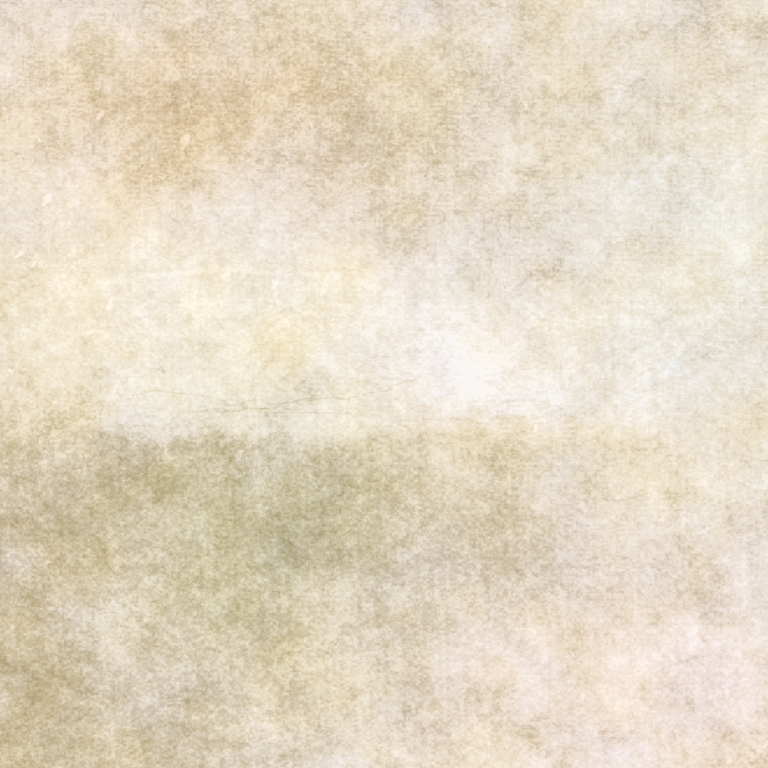
Reproduce this texture procedurally as a WebGL 1 fragment shader.

```glsl
precision highp float;
// Draws weathered cream parchment with a faint horizon, stains, cracks and fine cloth grain.
uniform vec2 u_resolution;

const vec3 UMBER = vec3(0.73, 0.665, 0.53);
const vec3 CREAM = vec3(0.904, 0.860, 0.780);
const vec3 IVORY = vec3(0.970, 0.946, 0.902);

float hash(vec2 p) {
  return fract(sin(dot(p, vec2(127.1, 311.7))) * 43758.5453);
}

float noise(vec2 p) {
  vec2 i = floor(p), f = fract(p);
  f = f * f * (3.0 - 2.0 * f);
  return mix(mix(hash(i), hash(i + vec2(1.0, 0.0)), f.x),
             mix(hash(i + vec2(0.0, 1.0)), hash(i + 1.0), f.x), f.y);
}

float fbm(vec2 p) {
  float sum = 0.0, amp = 0.5;
  for (int i = 0; i < 5; i++) {
    sum += amp * noise(p);
    p = mat2(1.6, 1.2, -1.2, 1.6) * p + 7.3;
    amp *= 0.56;
  }
  return sum / 1.07;
}

// Soft elliptical stain
float stain(vec2 p, vec2 center, vec2 radius) {
  vec2 d = (p - center) / radius;
  return exp(-dot(d, d));
}

// Thin elliptical arc, upper half only
float arc(vec2 p, vec2 center, vec2 radius, float width) {
  float d = abs(length((p - center) / radius) - 1.0) * radius.y;
  return smoothstep(width, 0.0, d) * smoothstep(0.06, 0.15, p.y - center.y);
}

// Broken, mostly horizontal hairlines
float cracks(vec2 p, vec2 scale, float width) {
  float ridge = abs(fbm(p * scale) - 0.5);
  return smoothstep(width, 0.0, ridge) * smoothstep(0.3, 0.65, noise(p * scale * 1.3 + 19.0));
}

// Small pale chips, denser at the upper left
float flakes(vec2 p) {
  float sum = 0.0;
  for (int i = 0; i < 22; i++) {
    float k = float(i);
    vec2 r = vec2(hash(vec2(k, 3.1)), hash(vec2(k, 8.7)));
    vec2 d = p - vec2(r.x * r.x * 0.75, 1.0 - r.y * 0.62);
    float a = 0.3 + r.x * 1.2;
    d = mat2(cos(a), -sin(a), sin(a), cos(a)) * d;
    d += 0.008 * (noise(p * 110.0 + k) - 0.5);
    float size = mix(0.004, 0.012, hash(vec2(k, 5.3)));
    sum += smoothstep(1.1, 0.5, length(d / vec2(size, size * 0.42)));
  }
  return min(sum, 1.0);
}

// Broad light and dark areas
float regions(vec2 p) {
  float v = 0.60;
  v += 0.25 * stain(p, vec2(0.40, 0.56), vec2(0.46, 0.14));
  v += 0.14 * stain(p, vec2(0.60, 0.51), vec2(0.12, 0.06));
  v += 0.20 * stain(p, vec2(0.90, 0.68), vec2(0.22, 0.22));
  v += 0.18 * stain(p, vec2(0.04, 0.74), vec2(0.14, 0.18));
  v += 0.16 * stain(p, vec2(0.90, 0.08), vec2(0.30, 0.18));
  v -= 0.34 * stain(p, vec2(0.36, 0.31), vec2(0.13, 0.14));
  v -= 0.27 * stain(p, vec2(0.05, 0.08), vec2(0.26, 0.22));
  v -= 0.18 * stain(p, vec2(0.10, 0.36), vec2(0.20, 0.11));
  v -= 0.22 * stain(p, vec2(0.68, 0.25), vec2(0.16, 0.13));
  v -= 0.16 * stain(p, vec2(0.25, 0.86), vec2(0.24, 0.12));
  v -= 0.20 * stain(p, vec2(0.90, 0.22), vec2(0.08, 0.025));
  return v;
}

// Warm, olive, rosy and cool casts
vec3 casts(vec2 p) {
  vec3 c = vec3(0.028, -0.005, -0.03) * stain(p, vec2(0.24, 0.86), vec2(0.28, 0.15));
  c += vec3(0.010, 0.006, -0.025) * stain(p, vec2(0.25, 0.57), vec2(0.26, 0.11));
  c += vec3(-0.025, 0.004, -0.005) * stain(p, vec2(0.35, 0.30), vec2(0.17, 0.18));
  c += vec3(0.014, -0.008, 0.010) * stain(p, vec2(0.88, 0.08), vec2(0.32, 0.20));
  c += vec3(-0.012, 0.004, 0.012) * stain(p, vec2(0.94, 0.66), vec2(0.20, 0.24));
  c += vec3(-0.004, 0.000, 0.035) * stain(p, vec2(0.61, 0.51), vec2(0.11, 0.06));
  c += vec3(0.015, 0.002, -0.035) * stain(p, vec2(0.75, 0.43), vec2(0.22, 0.03));
  return c;
}

vec3 paper(float v) {
  vec3 shade = mix(UMBER, CREAM, clamp(v / 0.6, -0.4, 1.0));
  return mix(shade, IVORY, clamp((v - 0.6) / 0.4, 0.0, 1.2));
}

void main() {
  vec2 uv = gl_FragCoord.xy / u_resolution;
  vec2 warp = vec2(fbm(uv * 9.0), fbm(uv * 9.0 + 31.0)) - 0.5;
  vec2 p = uv + 0.14 * warp;

  // Stains and mottling
  float v = regions(p);
  v += 0.44 * (fbm(uv * 6.0 + 4.0) - 0.5);
  v += 0.50 * (fbm(uv * vec2(26.0, 22.0) + 11.0) - 0.5);
  v += 0.34 * (fbm(uv * 62.0 + 23.0) - 0.5);

  // Ragged horizon, strongest at the left
  float ground = smoothstep(0.447, 0.425, uv.y + 0.05 * warp.y) * smoothstep(0.20, 0.43, uv.y);
  v -= 0.20 * ground * smoothstep(0.0, 0.15, uv.x) * smoothstep(0.95, 0.35, uv.x);

  // Arcs, hairlines and chips
  float worn = 0.4 + 0.6 * noise(uv * 24.0);
  v += 0.16 * worn * arc(p * 0.15 + uv * 0.85, vec2(0.30, 0.45), vec2(0.42, 0.195), 0.006);
  v += 0.10 * worn * arc(uv, vec2(0.34, 0.42), vec2(0.36, 0.19), 0.004);
  float band = stain(uv, vec2(0.45, 0.485), vec2(0.30, 0.045));
  v -= 0.32 * band * cracks(uv, vec2(7.0, 36.0), 0.04);
  v -= 0.12 * cracks(uv + 3.0, vec2(12.0, 24.0), 0.025);
  v += 0.13 * cracks(uv + 8.0, vec2(18.0, 26.0), 0.03);
  v += 0.32 * flakes(uv);

  // Cloth grain, quieter in the bright areas
  float grain = noise(uv * vec2(330.0, 260.0)) + noise(uv * vec2(190.0, 310.0) + 47.0) - 1.0;
  float fiber = noise(uv * 470.0 + 13.0) - 0.5;
  float speckle = noise(uv * 130.0 + 5.0) - 0.5;
  v += (0.25 * grain + 0.20 * fiber + 0.10 * speckle) * mix(1.0, 0.75, smoothstep(0.5, 0.95, v));

  // Slow drift between ochre and grey
  float drift = fbm(uv * 11.0 + 60.0) - 0.5;
  vec3 color = paper(v) + casts(p) + drift * vec3(0.03, 0.0, -0.10);
  gl_FragColor = vec4(clamp(color, 0.0, 1.0), 1.0);
}
```
